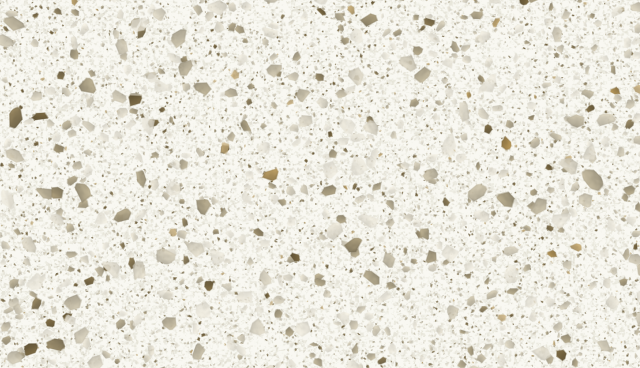
A Shadertoy shader for this texture:

```glsl
const float TAU = 6.28318;
const vec3 WHITE = vec3(0.975, 0.973, 0.948);
const vec3 CREAM = vec3(0.905, 0.898, 0.852);
const vec3 PALE = vec3(0.895, 0.880, 0.832);
const vec3 BEIGE = vec3(0.785, 0.757, 0.680);
const vec3 TAUPE = vec3(0.650, 0.608, 0.500);
const vec3 BROWN = vec3(0.440, 0.375, 0.235);
const vec3 OCHRE = vec3(0.690, 0.560, 0.310);

float hash(vec2 p) {
    return fract(sin(dot(p, vec2(127.1, 311.7))) * 43758.5453);
}

float noise(vec2 p) {
    vec2 i = floor(p), f = fract(p);
    f = f * f * (3.0 - 2.0 * f);
    float low = mix(hash(i), hash(i + vec2(1, 0)), f.x);
    float high = mix(hash(i + vec2(0, 1)), hash(i + vec2(1, 1)), f.x);
    return mix(low, high, f.y);
}

mat2 rotate(float angle) {
    float c = cos(angle), s = sin(angle);
    return mat2(c, s, -s, c);
}

// Irregular convex chip: six random half planes, corners clipped by a circle
float chipDistance(vec2 p, float radius, vec2 seed) {
    float d = length(p) - radius * 1.08;
    for (int i = 0; i < 6; i++) {
        vec2 key = seed + float(i) * vec2(3.7, 9.2);
        float angle = TAU * (float(i) + 0.75 * hash(key)) / 6.0;
        float side = radius * mix(0.55, 1.05, hash(key + 5.3));
        d = max(d, dot(p, vec2(cos(angle), sin(angle))) - side);
    }
    return d;
}

vec3 chipColor(float tone, float warmth) {
    vec3 color = mix(PALE, BEIGE, smoothstep(0.30, 0.62, tone));
    color = mix(color, TAUPE, smoothstep(0.62, 0.82, tone));
    color = mix(color, BROWN, smoothstep(0.84, 0.97, tone));
    return mix(color, OCHRE, 0.7 * step(0.965, warmth));
}

// One layer of chips scattered on a jittered grid
vec3 scatterChips(vec3 base, vec2 p, float cell, float density, float radius,
                  float darkness, float soft, float seed) {
    vec2 home = floor(p / cell);
    for (int y = -1; y <= 1; y++) {
        for (int x = -1; x <= 1; x++) {
            vec2 id = home + vec2(x, y);
            vec2 key = id + seed;
            if (hash(key) > density) continue;
            vec2 jitter = vec2(hash(key + 11.3), hash(key + 27.9));
            vec2 q = p - (id + mix(vec2(0.1), vec2(0.9), jitter)) * cell;
            q = rotate(TAU * hash(key + 41.7)) * q;
            float stretch = mix(1.0, 1.45, hash(key + 53.1));
            q *= vec2(1.0 / stretch, sqrt(stretch));
            float size = radius * mix(0.6, 1.3, hash(key + 67.7));
            float d = chipDistance(q, size, key);

            // Tint with a slanted sheen and faint mineral clouding
            float tone = pow(hash(key + 79.3), darkness);
            vec3 color = chipColor(tone, hash(key + 83.9));
            float sheen = q.y / size + 0.5 * q.x / size;
            float cloud = noise(q * 110.0 + key) - 0.5;
            color *= 1.0 + (0.04 + 0.09 * tone) * sheen + 0.07 * cloud;
            color *= 1.0 - 0.07 * tone * smoothstep(-0.25, 0.0, d / size);
            float cover = 1.0 - smoothstep(-soft, soft, d);
            base = mix(base, color, cover * mix(0.75, 1.0, tone));
        }
    }
    return base;
}

// Fine crushed ground: bright binder with creamy grains
vec3 ground(vec2 p) {
    float grain = 0.6 * noise(p * 150.0) + 0.4 * noise(p * 270.0 + 31.0);
    float patches = noise(p * 22.0 + 7.0) - 0.5;
    return mix(WHITE, CREAM, smoothstep(0.42, 0.88, grain + 0.12 * patches));
}

void mainImage(out vec4 fragColor, in vec2 fragCoord) {
    vec2 p = fragCoord / iResolution.y;
    float soft = max(0.0026, 0.9 / iResolution.y);

    vec3 color = ground(p);
    // Dust, grit, pebbles and large chips, finest first
    color = scatterChips(color, p, 0.0105, 0.42, 0.0023, 1.1, soft, 13.0);
    color = scatterChips(color, p, 0.021, 0.45, 0.0042, 1.0, soft, 57.0);
    color = scatterChips(color, p, 0.043, 0.50, 0.0108, 0.85, soft, 101.0);
    color = scatterChips(color, p, 0.071, 0.46, 0.0195, 1.0, soft, 173.0);

    fragColor = vec4(clamp(color, 0.0, 1.0), 1.0);
}
```
